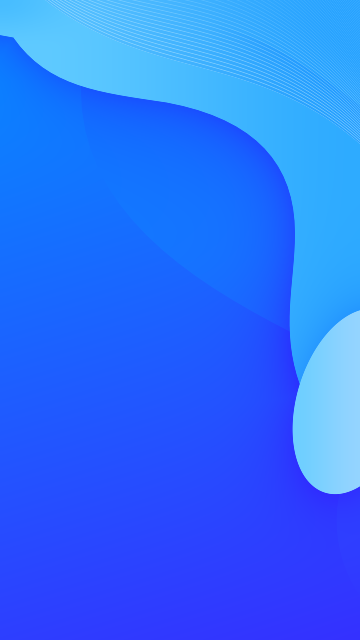
Give the GLSL for this background, as a Shadertoy shader.

```glsl
#define GRID 768.0            // design units per canvas height
#define CURVE_STEPS 16
#define SHADOW_REACH 30.0
#define SHADOW_TINT vec3(0.03, -0.14, 0.0)
#define SKY_BLUE vec3(0.04, 0.52, 1.0)
#define DEEP_BLUE vec3(0.205, 0.19, 1.0)
#define RIBBON_LIGHT vec3(0.37, 0.79, 1.0)
#define RIBBON_DARK vec3(0.18, 0.67, 1.0)
#define PEBBLE_LIGHT vec3(0.58, 0.83, 1.0)
#define PEBBLE_DARK vec3(0.43, 0.81, 1.0)
#define LINE_ALPHA 0.42

// Field: x = distance to the outline, y = side (-1 above it, +1 below it)
void addSegment(vec2 p, vec2 a, vec2 b, inout vec2 field) {
    vec2 ab = b - a, ap = p - a;
    float t = clamp(dot(ap, ab) / dot(ab, ab), 0.0, 1.0);
    field.x = min(field.x, length(ap - ab * t));
    if ((a.x > p.x) != (b.x > p.x) && a.y + ab.y * ap.x / ab.x < p.y) field.y = -field.y;
}

void addCurve(vec2 p, vec2 a, vec2 b, vec2 c, vec2 d, inout vec2 field) {
    vec2 last = a;
    for (int i = 1; i <= CURVE_STEPS; i++) {
        float t = float(i) / float(CURVE_STEPS), s = 1.0 - t;
        vec2 next = s * s * s * a + 3.0 * s * t * (s * b + t * c) + t * t * t * d;
        addSegment(p, last, next, field);
        last = next;
    }
}

float ribbonDistance(vec2 p) {
    vec2 field = vec2(1e4, -1.0);
    vec2 corner = vec2(16, 45), bend = vec2(200, 123), side = vec2(354, 280), tip = vec2(360, 462);
    addSegment(p, vec2(-100, 24), corner, field);
    addCurve(p, corner, vec2(58, 105), vec2(120, 111), bend, field);
    addCurve(p, bend, vec2(308, 143), vec2(354, 198), side, field);
    addCurve(p, side, vec2(354, 340), vec2(336, 395), tip, field);
    addSegment(p, tip, vec2(2000, 500), field);
    return field.x * field.y;
}

float bowlDistance(vec2 p) {
    vec2 field = vec2(1e4, -1.0), top = vec2(97, 104), low = vec2(348, 398);
    addSegment(p, vec2(-100, -100), vec2(97, -100), field);
    addSegment(p, vec2(97, -100), top, field);
    addCurve(p, top, vec2(95, 250), vec2(225, 335), low, field);
    addSegment(p, low, vec2(2000, 400), field);
    return field.x * field.y;
}

// Slanted ellipse, scaled to an approximate distance
float pebbleDistance(vec2 p) {
    const float slant = 0.3;
    vec2 size = vec2(72.9, 111.4), q = (p - vec2(424, 481.6)) / size;
    float r = sqrt((dot(q, q) + 2.0 * slant * q.x * q.y) / (1.0 - slant * slant));
    vec2 slope = (q + slant * q.yx) / size / (1.0 - slant * slant);
    return (r - 1.0) * r / max(length(slope), 1e-4);
}

float cover(float dist, float pixel) {
    return smoothstep(0.5 * pixel, -0.5 * pixel, dist);
}

float shadow(float dist) {
    return exp(-max(dist, 0.0) / SHADOW_REACH);
}

void mainImage(out vec4 fragColor, in vec2 fragCoord) {
    float pixel = GRID / iResolution.y;
    vec2 p = vec2(fragCoord.x, iResolution.y - fragCoord.y) * pixel;
    float ribbon = ribbonDistance(p), pebble = pebbleDistance(p);

    // Backdrop with two faint overlapping forms
    float fall = clamp((p.y + 0.3 * p.x - 100.0) / 798.0, 0.0, 1.0);
    vec3 color = mix(SKY_BLUE, DEEP_BLUE, fall);
    float bowlTone = mix(-0.035, 0.05, smoothstep(110.0, 330.0, p.y));
    color += vec3(-0.3, 1.0, 0.0) * bowlTone * cover(bowlDistance(p), pixel);
    float disc = length(p - vec2(563, 625)) - 159.0;
    color.g += 0.018 * cover(disc, pixel) * smoothstep(768.0, 620.0, p.y);
    color += SHADOW_TINT * max(shadow(ribbon), 0.7 * shadow(pebble));

    // Ribbon, shaded by the pebble
    vec3 band = mix(RIBBON_LIGHT, RIBBON_DARK, smoothstep(30.0, 440.0, p.x));
    band -= vec3(0.09, 0.05, 0.0) * smoothstep(60.0, 0.0, p.y) * smoothstep(120.0, 0.0, p.x);
    band -= vec3(0.04, 0.08, 0.0) * shadow(pebble);

    // Upper sheet with fine contour lines following its edge
    float along = (p.x - 54.0) / 378.0;
    float rise = along * (294.0 + along * (-400.0 + along * 279.0)) - p.y;
    float slope = (294.0 + along * (-800.0 + along * 837.0)) / 378.0;
    float stretch = sqrt(1.0 + slope * slope);
    float sheet = cover(-rise / stretch, pixel);
    float fold = p.y - 30.0 - 97.0 * pow(max(p.x - 250.0, 0.0) / 182.0, 1.5);
    float foldShade = cover(-fold, pixel) * exp(-max(fold, 0.0) / 30.0) * smoothstep(240.0, 340.0, p.x);
    band -= sheet * vec3(0.03, 0.035, 0.0) * (1.0 + foldShade);
    float spacing = 3.0 + 1.8 * sin(3.14159 * clamp(along, 0.0, 1.0));
    float offset = abs(fract(rise / spacing + 0.5) - 0.5) * spacing / stretch;
    float line = smoothstep(0.5 + 0.5 * pixel, 0.5 - 0.5 * pixel, offset);
    float fade = mix(1.0, 0.25, smoothstep(0.0, 110.0, rise));
    band = mix(band, vec3(0.8, 0.94, 1.0), sheet * line * fade * LINE_ALPHA);
    color = mix(color, band, cover(ribbon, pixel));

    // Pale pebble
    vec3 pale = mix(PEBBLE_DARK, PEBBLE_LIGHT, smoothstep(350.0, 435.0, p.x));
    color = mix(color, pale, cover(pebble, pixel));
    fragColor = vec4(clamp(color, 0.0, 1.0), 1.0);
}
```
